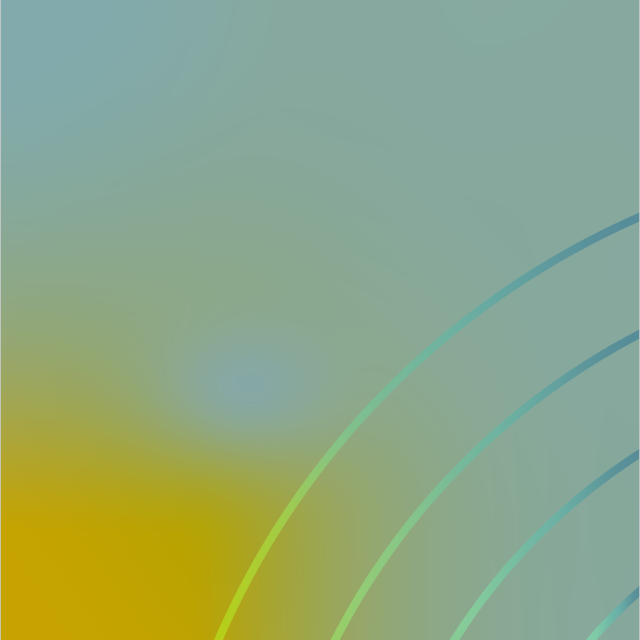
A WebGL 2 fragment shader for this background:

```glsl
#version 300 es
precision highp float;
// Soft teal field with an amber corner glow and four concentric arcs.

uniform vec2 u_resolution;
out vec4 outColor;

// Field colours
const vec3 TEAL = vec3(0.525, 0.660, 0.622);
const vec3 SKY = vec3(0.508, 0.668, 0.682);
const vec3 HAZE = vec3(0.525, 0.660, 0.650);
const vec3 AMBER = vec3(0.775, 0.640, 0.0);
const vec3 OLIVE = vec3(0.705, 0.640, 0.0);
const vec3 RIM = vec3(0.78, 0.80, 0.80);

// Stroke colours
const vec3 MINT = vec3(0.50, 0.80, 0.67);
const vec3 AQUA = vec3(0.42, 0.70, 0.67);
const vec3 STEEL = vec3(0.34, 0.55, 0.60);
const vec3 LIME = vec3(0.73, 0.81, 0.04);

// Layout, in canvas units
const vec2 GLOW_CORE = vec2(0.29, 0.16);
const float GLOW_REACH = 0.26;
const vec2 NOTCH_CENTER = vec2(0.39, 0.40);
const vec2 NOTCH_SIZE = vec2(0.12, 0.085);
const vec2 ARC_CENTER = vec2(1.512, -0.5075);
const float ARC_RADII[4] = float[4](1.276, 1.111, 0.949, 0.777);
const float ARC_HALF_WIDTH = 0.0064;
const float RIM_WIDTH = 0.0013;
const float MOTTLE_SCALE = 3.5;
const float MOTTLE_AMOUNT = 0.012;

vec2 hashGradient(vec2 cell) {
    vec2 h = vec2(dot(cell, vec2(127.1, 311.7)), dot(cell, vec2(269.5, 183.3)));
    return fract(sin(h) * 43758.5) * 2.0 - 1.0;
}

float gradientNoise(vec2 p) {
    vec2 i = floor(p), f = p - i;
    vec2 s = f * f * f * (f * (f * 6.0 - 15.0) + 10.0);
    vec2 e = vec2(0.0, 1.0);
    float low = mix(dot(hashGradient(i), f),
                    dot(hashGradient(i + e.yx), f - e.yx), s.x);
    float high = mix(dot(hashGradient(i + e.xy), f - e.xy),
                     dot(hashGradient(i + e.yy), f - e.yy), s.x);
    return mix(low, high, s.y);
}

float gaussian(vec2 offset, vec2 size) {
    vec2 q = offset / size;
    return exp(-0.5 * dot(q, q));
}

// Rounded corner glow with a cool notch on its diagonal
float glowAmount(vec2 p) {
    float d = length(max(p - GLOW_CORE, 0.0));
    float glow = exp(-pow(d / GLOW_REACH, 1.5));
    return glow * (1.0 - gaussian(p - NOTCH_CENTER, NOTCH_SIZE));
}

vec3 fieldColor(vec2 p, float glow) {
    float sky = 1.0 - smoothstep(0.10, 0.48, distance(p, vec2(0.0, 1.0)));
    vec3 color = mix(TEAL, SKY, sky);
    color = mix(color, HAZE, 0.9 * gaussian(p - vec2(0.39, 0.38), vec2(0.13, 0.10)));
    color += MOTTLE_AMOUNT * gradientNoise(p * MOTTLE_SCALE) * vec3(0.4, 0.2, 1.0);
    vec3 warm = mix(AMBER, OLIVE, smoothstep(0.1, 0.55, p.x + 0.7 * p.y));
    return mix(color, warm, glow);
}

// Each stroke runs from mint at the floor to steel at the right side
vec3 strokeColor(vec2 p, float radius, float glow) {
    float start = ARC_CENTER.x - sqrt(radius * radius - ARC_CENTER.y * ARC_CENTER.y);
    float t = clamp((p.x - start) / (1.0 - start), 0.0, 1.0);
    vec3 color = mix(MINT, AQUA, smoothstep(0.0, 0.55, t));
    color = mix(color, STEEL, smoothstep(0.45, 1.0, t));
    return mix(color, LIME, glow);
}

void main() {
    vec2 p = gl_FragCoord.xy / u_resolution;
    float pixel = 1.0 / min(u_resolution.x, u_resolution.y);
    float glow = glowAmount(p);
    vec3 color = fieldColor(p, glow);

    // Concentric arcs
    float reach = distance(p, ARC_CENTER);
    for (int i = 0; i < 4; i++) {
        float d = abs(reach - ARC_RADII[i]) - ARC_HALF_WIDTH;
        float cover = clamp(0.5 - d / pixel, 0.0, 1.0);
        color = mix(color, strokeColor(p, ARC_RADII[i], glow), cover);
    }

    // Pale hairline on the left and right sides
    float side = min(p.x, 1.0 - p.x);
    color = mix(color, RIM, clamp((RIM_WIDTH - side) / pixel + 0.5, 0.0, 1.0));

    outColor = vec4(color, 1.0);
}
```
